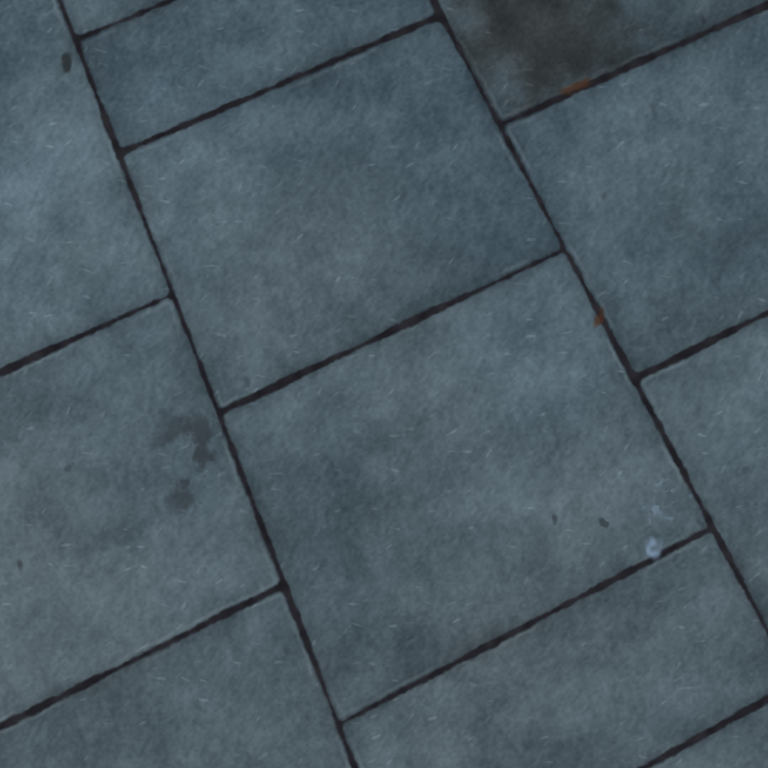
Write a WebGL 2 fragment shader that draws this texture.

```glsl
#version 300 es
precision highp float;
// Weathered blue-grey paving slabs seen at a slant, in three staggered columns.
// Two pencils of converging lines give slab coordinates; a rounded box cuts
// the dark joints, and layered value noise supplies clouding, grain and dirt.
uniform vec2 u_resolution;
out vec4 fragColor;

// Cross joints of the left, middle and right columns
const float JOINTS[15] = float[15](
  -0.10, 0.485, 0.947, 1.50, 2.0,
  0.092, 0.266, 0.672, 1.175, 1.467,
  -0.10, 0.455, 0.904, 1.41, 2.0);

float hash(vec2 p) {
  vec3 h = fract(p.xyx * vec3(0.1031, 0.1030, 0.0973));
  h += dot(h, h.yzx + 33.33);
  return fract((h.x + h.y) * h.z);
}

float noise(vec2 p) {
  vec2 i = floor(p), f = fract(p);
  f = f * f * (3.0 - 2.0 * f);
  return mix(mix(hash(i), hash(i + vec2(1, 0)), f.x),
             mix(hash(i + vec2(0, 1)), hash(i + vec2(1, 1)), f.x), f.y);
}

float fbm(vec2 p) {
  float sum = 0.0, amp = 0.5;
  for (int i = 0; i < 5; i++) {
    sum += amp * noise(p);
    p = mat2(1.6, 1.2, -1.2, 1.6) * p + 7.3;
    amp *= 0.5;
  }
  return sum / 0.97;
}

vec2 turn(vec2 p, float a) {
  return mat2(cos(a), -sin(a), sin(a), cos(a)) * p;
}

// Soft ragged blot: 1 at its centre, 0 outside
float blot(vec2 p, vec2 centre, vec2 size, float angle) {
  vec2 d = turn(p - centre, angle) / size;
  return 1.0 - smoothstep(0.4, 1.1, length(d) + 0.7 * (noise(p * 110.0) - 0.5));
}

// Small ragged marks of varied strength, at most one in each grid cell
float flecks(vec2 p, float cells, float chance, vec2 size) {
  vec2 id = floor(p * cells);
  vec2 jitter = 0.3 + 0.4 * vec2(hash(id + 11.0), hash(id + 37.0));
  vec2 d = turn(fract(p * cells) - jitter, 0.4 + 1.6 * hash(id + 53.0));
  float reach = length(d / size) + 0.9 * (noise(p * 150.0) - 0.5);
  return step(hash(id), chance) * (0.3 + 0.7 * hash(id + 71.0)) * (1.0 - smoothstep(0.2, 1.0, reach));
}

void main() {
  vec2 p = gl_FragCoord.xy / u_resolution;
  p.y = 1.0 - p.y;                      // measured downward from the top
  float pixel = 1.0 / min(u_resolution.x, u_resolution.y);

  // Slab coordinates: across the columns, and along them
  float columnWidth = 0.486 + 0.146 * p.y;
  float across = (p.x - 0.078 - 0.384 * p.y) / columnWidth;
  float depthScale = 1.0 - 0.107 * p.x;
  float along = (p.y + 0.40 * p.x) / depthScale;
  int column = int(clamp(floor(across), -1.0, 1.0)) + 1;
  float near = 2.5, far = -0.6, row = 0.0;
  for (int i = 0; i < 5; i++) {
    float joint = JOINTS[column * 5 + i];
    if (joint <= along) { far = joint; row += 1.0; }
    else near = min(near, joint);
  }
  vec2 slab = vec2(float(column), row);

  // Distance inward from the rounded slab outline
  float side = fract(across);
  vec2 inset = 0.91 * vec2(min(side, 1.0 - side) * columnWidth,
                           min(along - far, near - along) * depthScale);
  vec2 corner = 0.011 - inset;
  float depth = 0.011 - length(max(corner, 0.0)) - min(max(corner.x, corner.y), 0.0);
  float ragged = depth - 0.0028 * (noise(p * 65.0) - 0.5) - 0.0016 * (noise(p * 190.0) - 0.5);

  // Stone: broad clouding drawn out along the cross joints, then fibrous grain
  vec2 s = turn(p, -0.44);
  float cloud = fbm(s * vec2(3.2, 6.5) + slab * 9.7);
  float mottle = fbm(p * 24.0 + slab * 3.1);
  float fibre = noise(turn(p, 0.5) * vec2(190.0, 75.0)) + noise(turn(p, -0.3) * vec2(170.0, 85.0)) - 1.0;
  float grain = noise(turn(p, 0.9) * vec2(240.0, 150.0)) + noise(p * 270.0) - 1.0;
  float tone = 0.47 + 0.85 * (cloud - 0.5) + 0.6 * (mottle - 0.5) + 0.17 * grain + 0.16 * fibre;
  tone += 0.12 * (hash(slab + 4.0) - 0.5) + (column == 0 ? 0.12 : 0.0);
  vec3 stone = mix(vec3(0.225, 0.275, 0.305), vec3(0.395, 0.458, 0.492), clamp(tone, -0.2, 1.3));
  float cool = 0.5 - 0.7 * p.y + 0.8 * (fbm(s * 4.0 + 31.0) - 0.5);
  stone += vec3(-0.020, 0.002, 0.020) * cool;

  // Sooty slab at the upper right
  if (column == 2 && row < 1.5) {
    float soot = 1.0 - smoothstep(0.03, 0.16, length((p - vec2(0.70, 0.04)) * vec2(1.0, 1.2)) + 0.16 * (mottle - 0.5));
    stone = mix(stone, vec3(0.18, 0.19, 0.19) + 0.12 * (mottle - 0.4) + 0.02 * grain, 0.22 + 0.6 * soot);
  }

  // Faint pale scuffs, a few dark specks and a patch of grime
  stone += 0.07 * flecks(p, 40.0, 0.30, vec2(0.10, 0.34));
  stone += 0.06 * flecks(p + 0.37, 13.0, 0.10, vec2(0.03, 0.20));
  stone = mix(stone, vec3(0.16, 0.18, 0.20), 0.6 * flecks(p + 0.71, 17.0, 0.06, vec2(0.16, 0.11)));
  float grime = 1.0 - smoothstep(0.02, 0.09, length((p - vec2(0.25, 0.60)) * vec2(1.2, 0.8)));
  grime *= smoothstep(0.48, 0.68, fbm(p * 38.0));
  stone = mix(stone, vec3(0.19, 0.21, 0.23), 0.7 * grime);

  // Edges: soft uneven dirt by the joint and a faint broken arris
  stone *= 1.0 - (0.10 + 0.25 * noise(p * 30.0)) * exp(-max(depth, 0.0) * 90.0);
  float arris = smoothstep(0.004, 0.008, ragged) * (1.0 - smoothstep(0.008, 0.013, ragged));
  stone += 0.06 * arris * smoothstep(0.50, 0.85, noise(p * 15.0 + slab));

  // Joints, thin but wider and darker in places
  float halfWidth = 0.0022 + 0.0032 * noise(p * 11.0 + 5.0);
  float blur = 0.0014 + 0.8 * pixel;
  vec3 gap = vec3(0.130, 0.130, 0.150) + 0.06 * (noise(p * 80.0) - 0.4);
  vec3 color = mix(gap, stone, smoothstep(halfWidth - blur, halfWidth + blur, ragged));

  // Debris: rusty leaf scraps, one dark leaf and chalky droppings
  float rust = max(blot(p, vec2(0.748, 0.114), vec2(0.024, 0.009), -0.4), blot(p, vec2(0.782, 0.413), vec2(0.008, 0.015), 0.4));
  color = mix(color, vec3(0.28, 0.18, 0.13), 0.75 * rust);
  color = mix(color, vec3(0.16, 0.18, 0.19), 0.85 * blot(p, vec2(0.086, 0.083), vec2(0.008, 0.022), 0.25));
  float chalk = blot(p, vec2(0.852, 0.712), vec2(0.014, 0.015), 0.0);
  chalk = max(chalk, 0.7 * blot(p, vec2(0.865, 0.655), vec2(0.03, 0.035), 0.4) * smoothstep(0.66, 0.8, noise(p * 130.0)));
  color = mix(color, vec3(0.50, 0.60, 0.70), chalk * (0.2 + 0.7 * noise(p * 140.0)));

  fragColor = vec4(clamp(color, 0.0, 1.0), 1.0);
}
```
